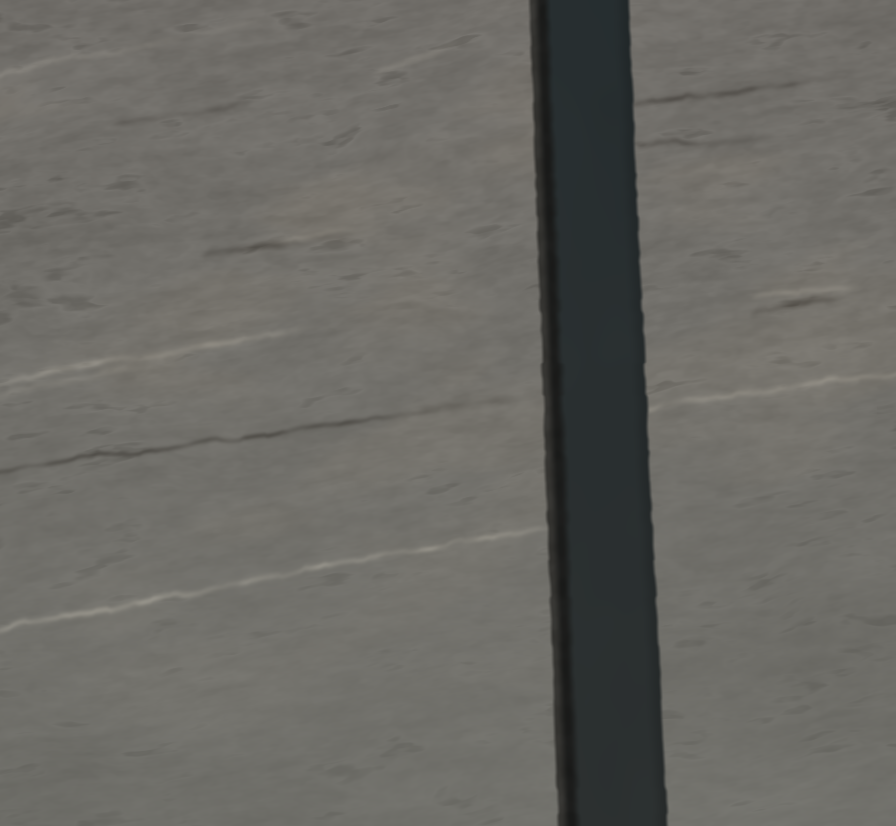
Give the GLSL for this texture, as a Shadertoy shader.

```glsl
// Grey slate slab with fine slanted grain and thin mineral veins,
// crossed by a leaning dark metal channel with a shadowed left lip.
// Grain is layered smooth cellular noise, stretched along the bedding.

const float BEDDING_SLOPE = 0.15;

vec3 hash3(vec2 cell) {
    vec3 q = fract(cell.xyx * vec3(0.1031, 0.1030, 0.0973));
    q += dot(q, q.yxz + 33.33);
    return fract((q.xxy + q.yzz) * q.zyx);
}

// Blends random values of nearby cell points; result lies near -1..1.
float cellNoise(vec2 p) {
    vec2 cell = floor(p), f = fract(p);
    float total = 0.0, weightSum = 0.0;
    for (int j = -1; j <= 1; j++)
    for (int i = -1; i <= 1; i++) {
        vec2 offset = vec2(i, j);
        vec3 h = hash3(cell + offset);
        vec2 d = offset + h.xy - f;
        float w = exp(-5.0 * dot(d, d));
        total += w * (h.z * 2.0 - 1.0);
        weightSum += w;
    }
    return total / weightSum;
}

float layeredNoise(vec2 p, int layers) {
    float sum = 0.0, gain = 0.5;
    for (int i = 0; i < layers; i++) {
        sum += gain * cellNoise(p);
        p = p * 2.03 + vec2(17.3, 9.1);
        gain *= 0.6;
    }
    return sum;
}

// Soft wavering line from a to b, fading at both ends.
float vein(vec2 p, vec2 a, vec2 b, float width, float seed) {
    float t = (p.x - a.x) / (b.x - a.x);
    float wobble = 0.0035 * cellNoise(vec2(p.x * 24.0, seed))
                 + 0.0018 * cellNoise(vec2(p.x * 75.0, seed + 5.0));
    float d = (p.y - mix(a.y, b.y, t) - wobble) / width;
    float ends = smoothstep(-0.06, 0.06, t) * smoothstep(1.06, 0.8, t);
    float breakup = 0.75 + 0.5 * cellNoise(vec2(p.x * 38.0, seed + 11.0));
    return exp(-d * d) * ends * breakup;
}

float lightVeins(vec2 p) {
    float v = vein(p, vec2(-0.08, 0.221), vec2(0.38, 0.319), 0.0042, 1.0);
    v += 0.9 * vein(p, vec2(0.34, 0.313), vec2(0.66, 0.368), 0.0038, 2.0);
    v += 0.8 * vein(p, vec2(-0.08, 0.522), vec2(0.35, 0.605), 0.0045, 3.0);
    v += 0.45 * vein(p, vec2(-0.08, 0.505), vec2(0.18, 0.560), 0.0050, 4.0);
    v += 0.85 * vein(p, vec2(0.70, 0.503), vec2(1.08, 0.560), 0.0042, 5.0);
    v += 0.45 * vein(p, vec2(-0.05, 0.902), vec2(0.30, 0.975), 0.0045, 6.0);
    v += 0.4 * vein(p, vec2(0.42, 0.915), vec2(0.53, 0.950), 0.0050, 7.0);
    v += 0.5 * vein(p, vec2(0.30, 0.706), vec2(0.40, 0.722), 0.0040, 8.0);
    return v + 0.5 * vein(p, vec2(0.84, 0.640), vec2(0.96, 0.652), 0.0040, 9.0);
}

float darkVeins(vec2 p) {
    float v = vein(p, vec2(-0.05, 0.423), vec2(0.50, 0.504), 0.0036, 21.0);
    v += 0.9 * vein(p, vec2(0.23, 0.690), vec2(0.39, 0.714), 0.0050, 22.0);
    v += 0.9 * vein(p, vec2(0.70, 0.873), vec2(0.93, 0.902), 0.0040, 23.0);
    v += 0.9 * vein(p, vec2(0.84, 0.622), vec2(0.94, 0.643), 0.0050, 24.0);
    v += 0.6 * vein(p, vec2(0.13, 0.850), vec2(0.29, 0.878), 0.0040, 25.0);
    v += 0.6 * vein(p, vec2(0.71, 0.825), vec2(0.86, 0.832), 0.0045, 26.0);
    return v + 0.5 * vein(p, vec2(0.47, 0.502), vec2(0.58, 0.517), 0.0050, 27.0);
}

vec3 stoneColor(vec2 uv) {
    vec2 bed = vec2(uv.x * 1.085, uv.y - BEDDING_SLOPE * uv.x);
    bed.y += 0.012 * cellNoise(bed * vec2(5.0, 8.0));
    float clouds = layeredNoise(bed * vec2(3.0, 8.0), 3);
    float grain = layeredNoise(bed * vec2(16.0, 62.0) + 31.0, 3);
    float pits = layeredNoise(bed * vec2(55.0, 110.0) + 70.0, 2);
    float roughness = mix(0.65, 1.15, smoothstep(0.15, 0.75, uv.y));

    vec3 color = mix(vec3(0.442, 0.440, 0.418), vec3(0.447, 0.436, 0.417), uv.y);
    color += 0.022 * clouds + roughness * (0.030 * grain + 0.018 * pits);

    // Short dark flecks gather in the rougher upper slab.
    float flecks = smoothstep(0.28, 0.75, grain - 0.25 * clouds);
    color -= 0.065 * roughness * flecks;
    color += vec3(0.012, 0.004, -0.006) * smoothstep(0.1, 0.6, clouds) * uv.y;
    color += vec3(0.105, 0.100, 0.090) * lightVeins(uv);
    return color - vec3(0.105, 0.108, 0.108) * darkVeins(uv);
}

// Lip, groove and face are laid out across the channel from left to right.
vec3 channelColor(vec2 uv, float left, float seam, float right) {
    float across = (uv.x - left) / (seam - left);
    float mottling = layeredNoise(uv * vec2(55.0, 50.0), 2);
    vec3 lip = vec3(0.205, 0.202, 0.190) + 0.03 * mottling;
    vec3 groove = vec3(0.105, 0.107, 0.103) + 0.015 * mottling;
    vec3 face = mix(vec3(0.173, 0.190, 0.190), vec3(0.152, 0.181, 0.189), uv.y);
    face += 0.007 * layeredNoise(uv * vec2(14.0, 7.0), 2);
    face *= 1.0 - 0.14 * smoothstep(right - 0.018, right, uv.x);
    vec3 color = mix(lip, groove, smoothstep(0.15, 0.65, across));
    return mix(color, face, smoothstep(0.72, 1.25, across));
}

void mainImage(out vec4 fragColor, in vec2 fragCoord) {
    vec2 uv = fragCoord / iResolution.xy;
    float down = 1.0 - uv.y;
    float ragged = 0.0012 * cellNoise(vec2(uv.y * 75.0, 3.0));
    float left = mix(0.591, 0.623, down) + ragged;
    float seam = mix(0.611, 0.645, down) - ragged;
    float right = mix(0.702, 0.745, pow(down, 1.08)) + ragged;

    float soft = max(0.0028, 1.0 / iResolution.x);
    float inside = smoothstep(left - soft, left + soft, uv.x)
                 * smoothstep(right + soft, right - soft, uv.x);
    vec3 color = mix(stoneColor(uv), channelColor(uv, left, seam, right), inside);
    fragColor = vec4(clamp(color, 0.0, 1.0), 1.0);
}
```
